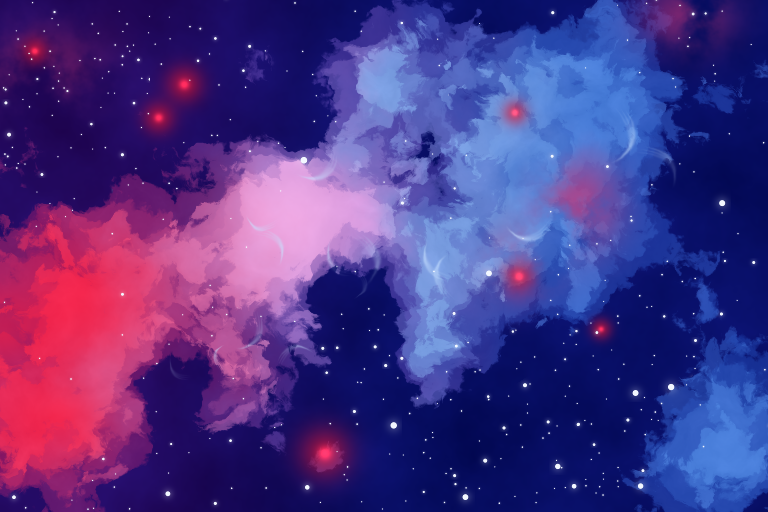
Reproduce this background procedurally as a Shadertoy shader.

```glsl
vec2 hash2(vec2 p) {
    vec3 q = fract(p.xyx * vec3(.1031, .1030, .0973));
    q += dot(q, q.yzx + 33.33);
    return fract((q.xx + q.yz) * q.zy);
}

float cornerSlope(vec2 cell, vec2 offset, vec2 f) {
    float angle = 6.2832 * hash2(cell + offset).x;
    return dot(vec2(cos(angle), sin(angle)), f - offset);
}

float gradientNoise(vec2 p) {
    vec2 cell = floor(p), f = fract(p);
    vec2 u = f * f * f * (f * (f * 6. - 15.) + 10.);
    vec2 e = vec2(0, 1);
    return mix(mix(cornerSlope(cell, e.xx, f), cornerSlope(cell, e.yx, f), u.x),
               mix(cornerSlope(cell, e.xy, f), cornerSlope(cell, e.yy, f), u.x), u.y);
}

float fbm(vec2 p) {
    float sum = 0., amp = .6;
    for (int i = 0; i < 6; i++) {
        sum += amp * gradientNoise(p);
        p = mat2(1.6, 1.2, -1.2, 1.6) * p + 7.3;
        amp *= .55;
    }
    return sum;
}

float blob(vec2 p, vec2 center, vec2 radius) {
    vec2 d = (p - center) / radius;
    return exp(-dot(d, d));
}

// Broad layout of the nebula, with hollows carved out
float cloudMass(vec2 p) {
    float m = .9 * blob(p, vec2(.56, .57), vec2(.19, .17));
    m += .85 * blob(p, vec2(.2, .43), vec2(.29, .18));
    m += .65 * blob(p, vec2(.07, .18), vec2(.19, .14));
    m += .55 * blob(p, vec2(.48, .27), vec2(.13, .14));
    m += .75 * blob(p, vec2(.84, .52), vec2(.2, .2));
    m += .75 * blob(p, vec2(1.1, .83), vec2(.31, .15));
    m += .6 * blob(p, vec2(1.1, .58), vec2(.17, .15));
    m += .8 * blob(p, vec2(1.45, .16), vec2(.2, .18));
    m += .45 * blob(p, vec2(.85, .29), vec2(.09, .12));
    m += .4 * blob(p, vec2(.72, .86), vec2(.08, .12));
    m -= .95 * blob(p, vec2(.7, .41), vec2(.08, .09));
    m -= .6 * blob(p, vec2(.32, .25), vec2(.08, .07));
    return m - .5 * blob(p, vec2(.62, .74), vec2(.07, .08));
}

vec3 brightTint(float x) {
    vec3 c = mix(vec3(.96, .18, .34), vec3(.87, .42, .64), smoothstep(.1, .38, x));
    c = mix(c, vec3(.9, .64, .9), smoothstep(.36, .57, x));
    c = mix(c, vec3(.5, .67, .91), smoothstep(.6, .82, x));
    return mix(c, vec3(.3, .52, .87), smoothstep(.9, 1.2, x));
}

vec3 deepTint(float x) {
    vec3 c = mix(vec3(.5, .1, .43), vec3(.33, .25, .66), smoothstep(.25, .65, x));
    return mix(c, vec3(.13, .27, .69), smoothstep(.7, 1.1, x));
}

// Curved, tapered strands scattered along the cloud band
float wisps(vec2 p) {
    float light = 0.;
    for (float i = 0.; i < 15.; i++) {
        vec2 h = hash2(vec2(i, 3.7)), k = hash2(vec2(i, 9.1));
        float a = 6.2832 * k.x, size = mix(.025, .065, k.y);
        vec2 q = p - vec2(.2 + 1.2 * h.x, .3 + .3 * h.x + .35 * (h.y - .3));
        q = mat2(cos(a), sin(a), -sin(a), cos(a)) * q / size;
        float taper = max(0., 1. - q.x * q.x);
        for (float s = 0.; s < 3.; s++) {
            float d = abs(q.y - .6 * q.x * q.x - .13 * s * (q.x + .6));
            light += taper * exp(-pow(d / (.03 + .05 * taper), 2.)) * (.5 - .13 * s);
        }
    }
    return min(light, .8);
}

float stars(vec2 p, float cover) {
    float light = 0., pixel = 1. / iResolution.y;
    float field = .25 + blob(p, vec2(1.12, .18), vec2(.35, .25)) + .7 * blob(p, vec2(.12, .85), vec2(.25));
    for (float i = 0.; i < 3.; i++) {
        float scale = 14. * pow(2.3, i);
        vec2 cell = floor(p * scale), h = hash2(cell + 31. * i);
        vec2 center = (cell + .2 + .6 * hash2(cell + 71.3)) / scale;
        float radius = .0058 * pow(.46, i) * (.6 + .5 * h.y);
        float present = step(h.x, .11 * field * (1. - .8 * cover));
        float d = length(p - center);
        light += present * (clamp((radius - d) / pixel + .5, 0., 1.) + .2 * exp(-d * d / (radius * radius * 5.)));
    }
    return min(light, 1.);
}

void mainImage(out vec4 fragColor, in vec2 fragCoord) {
    vec2 p = fragCoord / iResolution.y;
    float broad = fbm(p * 3. + 4.);
    vec2 warp = vec2(fbm(p * 6. + 21.), fbm(p * 6. + 53.));
    float mass = cloudMass(p + .06 * warp);
    float hue = p.x + .22 * broad + .1 * warp.x;

    // Night sky: violet on the left, navy on the right
    vec3 color = mix(vec3(.13, .03, .36), vec3(.025, .05, .38), smoothstep(.2, .85, p.x));
    color += vec3(.05, .06, .18) * (broad + .5 * mass);

    // Stacked ragged sheets of cloud
    float cover = 0.;
    for (float i = 0.; i < 5.; i++) {
        float grain = fbm(p * (5. + 2. * i) + 17. * i + .8 * warp);
        float sheet = mass + .7 * broad + .65 * grain - .33 - .1 * i;
        float alpha = smoothstep(-.025, .045, sheet);
        vec3 tint = mix(deepTint(hue), brightTint(hue), i / 4.);
        color = mix(color, tint + .12 * grain, alpha * .62);
        cover = max(cover, alpha * (.5 + .125 * i));
    }

    // Pale core and warm patches
    color = mix(color, vec3(.98, .7, .91), .7 * cover * blob(p, vec2(.55, .57), vec2(.14, .15)));
    float heat = blob(p, vec2(.17, .4), vec2(.12)) + blob(p, vec2(.12, .18), vec2(.1, .07)) + blob(p, vec2(0, .36), vec2(.07));
    color = mix(color, vec3(1, .12, .25), min(.6 * heat, .7) * (.25 + .75 * cover));
    float rose = blob(p, vec2(1.13, .6), vec2(.08, .09)) + .7 * blob(p, vec2(1.01, .48), vec2(.07))
               + .8 * blob(p, vec2(1.34, .97), vec2(.09, .07)) + .6 * blob(p, vec2(.08, .87), vec2(.12, .08));
    color = mix(color, vec3(.77, .2, .46), rose * smoothstep(-.3, .3, broad + warp.y) * .75);

    // Red suns: x, y, halo radius
    vec3 suns[7] = vec3[7](vec3(.635, .115, .05), vec3(1.006, .78, .024), vec3(1.014, .46, .03),
        vec3(1.174, .357, .02), vec3(.36, .835, .035), vec3(.068, .9, .025), vec3(.31, .77, .03));
    for (int i = 0; i < 7; i++) {
        float d = length(p - suns[i].xy) / suns[i].z;
        color = mix(color, vec3(.85, .08, .2), .65 * exp(-d * d));
        color += vec3(.5, .12, .12) * exp(-d * d * 14.);
    }

    color = mix(color, vec3(.78, .88, 1), wisps(p + .012 * warp) * (.2 + .5 * cover));
    color = mix(color, vec3(.95, .97, 1), stars(p, cover));
    fragColor = vec4(clamp(color, 0., 1.), 1);
}
```
